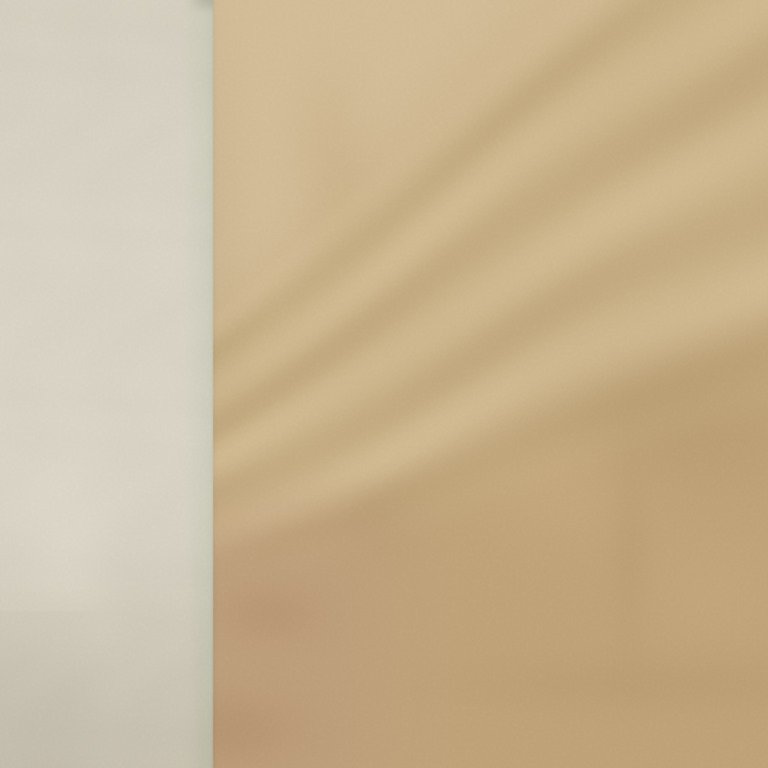
This texture is drawn by a WebGL 1 fragment shader. Its source:

```glsl
precision highp float;
// Pale plaster strip beside tan cloth with soft folds fanning up to the right.

uniform vec2 u_resolution;

#define EDGE_X 0.2775
#define FOLD_TOP 0.54
#define FOLD_GAP 0.047
#define FOLD_SLOPE 0.80
#define FOLD_SPREAD 0.067
#define FOLD_DEPTH 0.030
#define GRAIN_CELLS 230.0
#define GRAIN_DEPTH 0.010

float hash(vec2 p) {
  p = fract(p * vec2(0.1031, 0.1137));
  p += dot(p, p.yx + 33.33);
  return fract((p.x + p.y) * p.x * 7.31);
}

// Distance to the nearest scattered point.
float cellNoise(vec2 p) {
  vec2 cell = floor(p);
  vec2 local = fract(p);
  float nearest = 1.0;
  for (int j = -1; j <= 1; j++) {
    for (int i = -1; i <= 1; i++) {
      vec2 offset = vec2(float(i), float(j));
      vec2 id = cell + offset;
      vec2 seed = vec2(hash(id), hash(id + 57.0));
      nearest = min(nearest, length(offset + seed - local));
    }
  }
  return nearest;
}

// Soft elliptical spot, 1 at its centre.
float spot(vec2 p, vec2 centre, vec2 radius) {
  vec2 q = (p - centre) / radius;
  return exp(-dot(q, q));
}

vec3 plaster(vec2 p) {
  vec3 col = mix(vec3(0.775, 0.750, 0.685), vec3(0.845, 0.825, 0.770),
                 smoothstep(-0.05, 0.42, p.y));
  col -= vec3(0.015, 0.015, 0.020) * smoothstep(0.65, 1.0, p.y);
  col += 0.022 * spot(p, vec2(0.08, 0.27), vec2(0.07, 0.12));

  // Faint step near the foot, cooler light along the seam.
  float foot = smoothstep(0.207, 0.202, p.y) * smoothstep(0.16, 0.08, p.x);
  col -= 0.014 * foot;
  col -= vec3(0.035, 0.020, 0.030) * smoothstep(0.235, EDGE_X, p.x);
  col -= 0.08 * spot(p, vec2(0.27, 1.0), vec2(0.018, 0.012));

  // Trowel marks.
  float marks = sin(31.0 * p.x + 19.0 * p.y + 2.0 * sin(27.0 * p.y))
              * sin(43.0 * p.y - 22.0 * p.x);
  return col + 0.004 * marks;
}

vec3 cloth(vec2 p) {
  float d = p.x - EDGE_X;
  // Fold index: even values are shadows, odd values are ridges.
  float k = (FOLD_TOP + FOLD_SLOPE * d - p.y) / (FOLD_GAP + FOLD_SPREAD * d);
  k += 0.12 * sin(9.0 * p.x + 2.0 * p.y);

  vec3 col = mix(vec3(0.825, 0.740, 0.595), vec3(0.790, 0.695, 0.535),
                 smoothstep(-3.0, 1.0, k));
  col = mix(col, vec3(0.750, 0.638, 0.472), smoothstep(4.8, 7.0, k));

  float presence = smoothstep(-1.6, 0.0, k) * smoothstep(7.2, 5.6, k);
  float strength = 0.85 + 0.20 * sin(11.0 * p.x + 1.7 * k);
  col -= vec3(0.95, 1.05, 1.20) * FOLD_DEPTH * presence * strength * cos(3.14159 * k);

  // Broad light and shade.
  col += 0.018 * spot(p, vec2(0.73, 0.36), vec2(0.10, 0.07));
  col += 0.012 * spot(p, vec2(0.93, 0.23), vec2(0.09, 0.07));
  col -= 0.018 * spot(p, vec2(0.90, 0.44), vec2(0.13, 0.07));
  col -= 0.014 * spot(p, vec2(0.82, 0.28), vec2(0.025, 0.12));
  col -= 0.016 * spot(p, vec2(0.85, 0.11), vec2(0.25, 0.035));
  col -= vec3(0.020, 0.024, 0.030) * spot(p, vec2(0.43, 0.80), vec2(0.05, 0.10));
  col -= 0.020 * spot(p, vec2(0.28, 0.70), vec2(0.04, 0.25));

  // Rosy lower left with darker hollows.
  float rosy = smoothstep(0.62, 0.40, p.x) * smoothstep(0.42, 0.22, p.y);
  col = mix(col, vec3(0.745, 0.622, 0.490), 0.85 * rosy);
  col -= vec3(0.020, 0.028, 0.030) * spot(p, vec2(0.35, 0.20), vec2(0.07, 0.04));
  col -= vec3(0.030, 0.038, 0.040) * spot(p, vec2(0.29, 0.05), vec2(0.10, 0.05));
  col -= 0.012 * spot(p, vec2(0.49, 0.32), vec2(0.05, 0.05));
  return col;
}

void main() {
  vec2 p = gl_FragCoord.xy / u_resolution;
  float aa = 1.2 / u_resolution.x;

  vec3 col = mix(plaster(p), cloth(p), smoothstep(EDGE_X - aa, EDGE_X + aa, p.x));
  // Thin shadow at the seam.
  col -= vec3(0.045, 0.035, 0.030) * exp(-abs(p.x - EDGE_X) / 0.0025);
  // Fine surface grain.
  col += GRAIN_DEPTH * (cellNoise(p * GRAIN_CELLS) - 0.45);
  gl_FragColor = vec4(clamp(col, 0.0, 1.0), 1.0);
}
```
